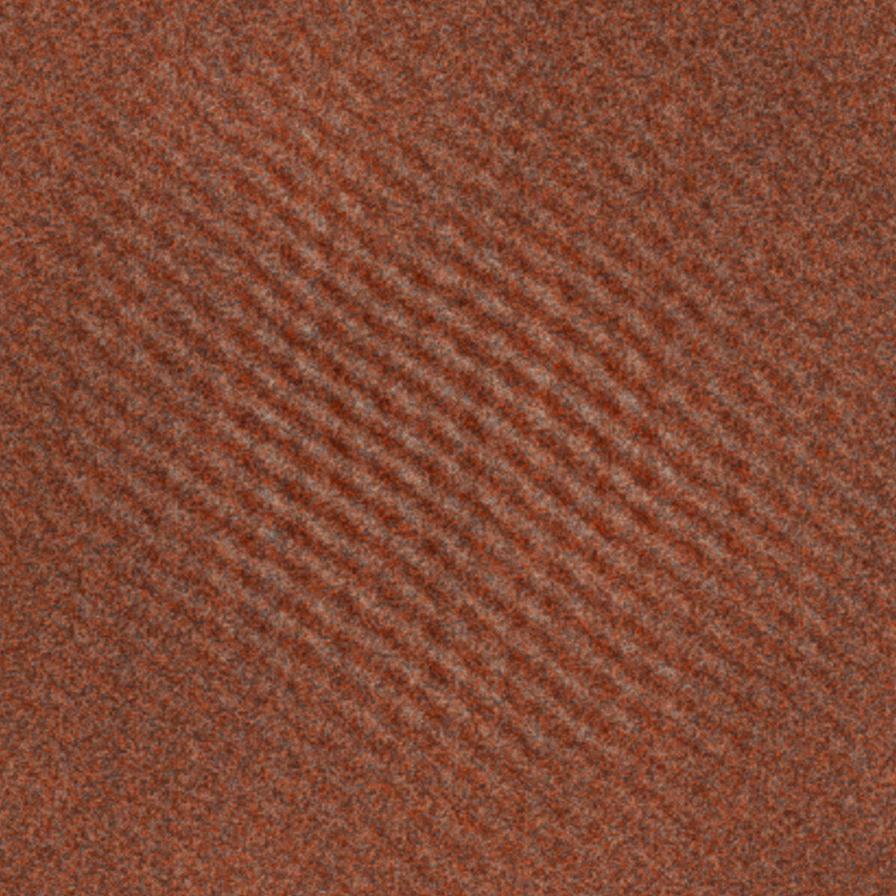
A WebGL 1 fragment shader for this texture:

```glsl
precision highp float;

uniform vec2 u_resolution;

const float TAU = 6.2831853;

const vec3 RUST = vec3(0.51, 0.19, 0.09);
const vec3 GREY = vec3(0.51, 0.39, 0.33);

const float RIB_ANGLE = 0.63;      // downward slope to the right, radians
const float RIB_COUNT = 28.0;      // ribs per canvas, across their run
const float RIB_WOBBLE = 0.55;     // drift of the ribs, in periods
const float RIB_TINT = 0.24;       // rust to grey swing of a rib
const float RIB_SHADE = 0.09;      // brightness swing of a rib
const float BEAD_COUNT = 20.0;     // breaks along the ribs, across the canvas
const float BEAD_DEPTH = 0.35;
const vec2 FADE_CENTER = vec2(0.53, 0.51);
const vec2 FADE_RADIUS = vec2(0.56, 0.46); // along and across the ribs

const float GRAIN_COUNT = 235.0;
const float FINE_COUNT = 410.0;
const float GRAIN_TINT = 1.05;
const float GRAIN_SHADE = 0.75;
const float CHROMA = 0.10;
const float CLOUD_SHADE = 0.20;

float hash(vec2 p) {
  return fract(sin(dot(p, vec2(12.9898, 78.233))) * 43758.5453);
}

float noise(vec2 p) {
  vec2 cell = floor(p);
  vec2 f = fract(p);
  f = f * f * (3.0 - 2.0 * f);
  float low = mix(hash(cell), hash(cell + vec2(1.0, 0.0)), f.x);
  float high = mix(hash(cell + vec2(0.0, 1.0)), hash(cell + 1.0), f.x);
  return mix(low, high, f.y);
}

// Two sizes of yarn speckle, centred on zero
float grain(vec2 uv, float seed) {
  float coarse = noise(uv * GRAIN_COUNT + seed);
  float fine = noise(uv * FINE_COUNT + seed * 1.7);
  return mix(coarse, fine, 0.4) - 0.5;
}

// Diagonal ribs, broken into beads and fading toward the rim
float ribs(vec2 uv) {
  vec2 along = vec2(cos(RIB_ANGLE), -sin(RIB_ANGLE));
  vec2 across = vec2(-along.y, along.x);
  float drift = (noise(uv * 4.0 + 7.3) - 0.5) * RIB_WOBBLE;
  float wave = cos(TAU * (dot(uv, across) * RIB_COUNT + drift));
  float bead = cos(TAU * (uv.x * BEAD_COUNT + drift));
  float strength = 0.65 + 0.7 * noise(uv * 9.0 + 31.0);

  vec2 offset = uv - FADE_CENTER;
  vec2 q = vec2(dot(offset, along), dot(offset, across)) / FADE_RADIUS;
  float fade = exp(-1.5 * pow(dot(q, q), 1.5));
  return (wave + BEAD_DEPTH * bead) * strength * fade;
}

void main() {
  vec2 uv = gl_FragCoord.xy / u_resolution;
  float rib = ribs(uv);

  // Rust and grey yarn
  float tint = 0.5 + GRAIN_TINT * grain(uv, 3.7) + RIB_TINT * rib;
  vec3 color = mix(RUST, GREY, clamp(tint, -0.15, 1.2));

  // Speckle, rib relief and broad uneven wear
  float cloud = 0.65 * noise(uv * 3.5 + 11.0) + 0.35 * noise(uv * 8.0 + 23.0) - 0.5;
  color *= 1.0 + GRAIN_SHADE * grain(uv, 57.1) + RIB_SHADE * rib + CLOUD_SHADE * cloud;

  // Slight warm and cool flecks
  color += CHROMA * grain(uv, 113.9) * vec3(1.0, 0.0, -1.0);

  gl_FragColor = vec4(clamp(color, 0.0, 1.0), 1.0);
}
```
